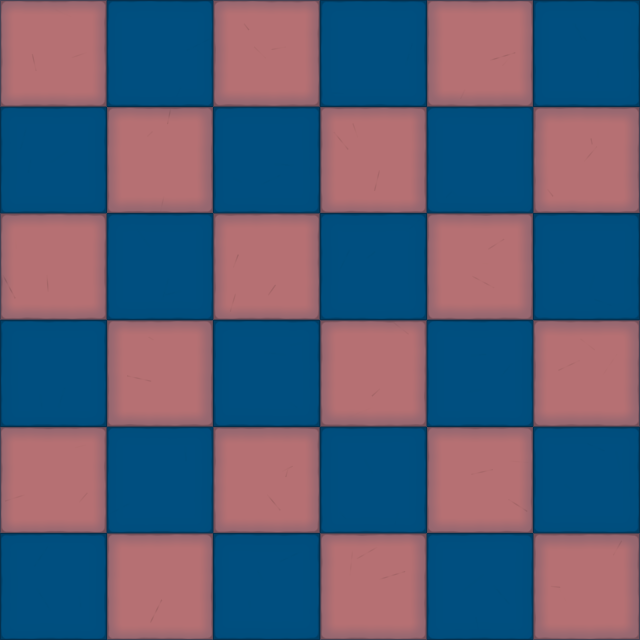
A WebGL 2 fragment shader for this pattern:

```glsl
#version 300 es
precision highp float;
// Checkerboard of worn glazed tiles, six by six, with hairline joints.
// Rounded edge distances drive the joint, a wavy dark rim and a soft fade;
// layered sines vary every side and hashed segments add faint scratches.

#define TILES 6.0
#define JOINT 0.007
#define RIM 0.026
#define FADE 0.16
#define WAVE 0.005
#define SCRATCHES 3
#define SCRATCH_WIDTH 0.003
#define SCRATCH_DEPTH 0.12

uniform vec2 u_resolution;
out vec4 fragColor;

const vec3 BLUE = vec3(0.0, 0.31, 0.50);
const vec3 BLUE_RIM = vec3(0.0, 0.24, 0.39);
const vec3 PINK = vec3(0.715, 0.44, 0.45);
const vec3 PINK_FADE = vec3(0.59, 0.405, 0.44);
const vec3 PINK_RIM = vec3(0.46, 0.315, 0.35);
const vec3 BLUE_JOINT = vec3(0.02, 0.18, 0.29);
const vec3 PINK_JOINT = vec3(0.25, 0.25, 0.32);

float hash(vec2 p) {
  vec3 q = fract(vec3(p.xyx) * 0.1031);
  q += dot(q, q.yzx + 33.33);
  return fract((q.x + q.y) * q.z);
}

// Uneven outline along one side, in -1..1
float sideWave(float t, float seed) {
  float phase = seed * 40.0;
  return 0.45 * sin(t * 9.0 + phase) + 0.35 * sin(t * 23.0 + phase * 1.7)
       + 0.20 * sin(t * 51.0 + phase * 2.3);
}

// Distance inward from a rounded outline, levelling off at the radius
float insideRounded(vec2 edge, float radius) {
  return radius - length(max(radius - edge, 0.0));
}

float segmentDistance(vec2 p, vec2 a, vec2 b) {
  vec2 ab = b - a;
  return length(p - a - ab * clamp(dot(p - a, ab) / dot(ab, ab), 0.0, 1.0));
}

// Hairline marks at random places and angles within a tile
float scratches(vec2 p, vec2 cell, float pixel) {
  float mark = 0.0;
  for (int i = 0; i < SCRATCHES; i++) {
    vec2 seed = cell + float(i) * vec2(17.0, 29.0) + 5.0;
    vec2 start = 0.75 * (vec2(hash(seed), hash(seed + 71.0)) - 0.5);
    float angle = 6.2832 * hash(seed + 113.0);
    vec2 reach = vec2(cos(angle), sin(angle)) * mix(0.04, 0.24, hash(seed + 151.0));
    float d = segmentDistance(p, start, start + reach);
    float broken = 0.6 + 0.4 * sin(dot(p, reach) * 260.0 + angle);
    float line = 1.0 - smoothstep(0.0, SCRATCH_WIDTH + pixel, d);
    mark = max(mark, line * broken * hash(seed + 197.0));
  }
  return mark;
}

void main() {
  float canvas = min(u_resolution.x, u_resolution.y);
  vec2 grid = gl_FragCoord.xy / canvas * TILES;
  float pixel = TILES / canvas;
  vec2 cell = floor(grid);
  vec2 p = fract(grid) - 0.5;
  bool isPink = mod(cell.x + cell.y, 2.0) > 0.5;

  // Distance to the nearest upright and level sides, each with its own wave
  vec2 edge = 0.5 - abs(p);
  vec2 side = step(0.0, p);
  vec2 seeds = vec2(hash(cell + side.x * 43.0 + 3.0), hash(cell + side.y * 61.0 + 11.0));
  vec2 wave = vec2(sideWave(p.y, seeds.x), sideWave(p.x, seeds.y));
  vec2 wornEdge = edge + WAVE * wave;

  // Glazed face, paler towards the middle of pink tiles
  float fadeDistance = insideRounded(wornEdge + 0.03 * (seeds - 0.5), FADE);
  float center = smoothstep(0.0, FADE, fadeDistance);
  vec3 color = isPink ? mix(PINK_FADE, PINK, center) : BLUE * mix(0.98, 1.0, center);

  // Scratches, fainter on blue
  color *= 1.0 - SCRATCH_DEPTH * scratches(p, cell, pixel) * (isPink ? 1.0 : 0.2);

  // Soft dark rim
  float rimDistance = insideRounded(wornEdge, 0.06);
  float rim = 1.0 - smoothstep(JOINT, max(RIM, JOINT + pixel), rimDistance);
  color = mix(color, isPink ? PINK_RIM : BLUE_RIM, rim);

  // Hairline joint, tinted by its tile
  float jointDistance = min(edge.x, edge.y);
  float joint = 1.0 - smoothstep(JOINT - 0.5 * pixel, JOINT + 0.5 * pixel, jointDistance);
  color = mix(color, isPink ? PINK_JOINT : BLUE_JOINT, joint);

  fragColor = vec4(color, 1.0);
}
```
